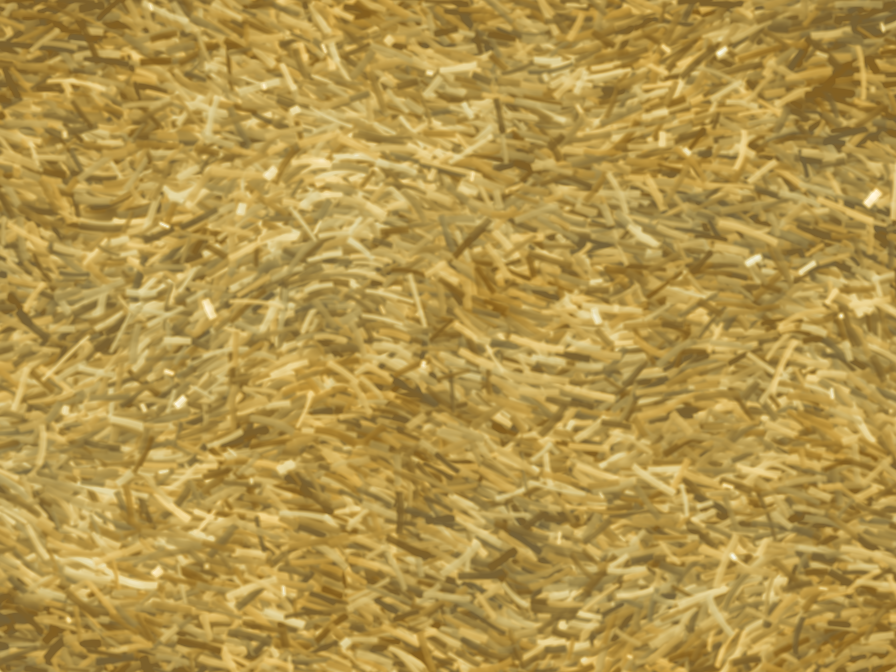
Reproduce this texture procedurally as a WebGL 1 fragment shader.

```glsl
precision highp float;
uniform vec2 u_resolution;

#define FIBRE_LAYERS 10
#define FIBRE_CELL 0.042
#define FIBRE_SIZE vec2(0.036, 0.006)
#define STALK_SIZE vec2(0.050, 0.006)
#define CHIP_SIZE vec2(0.016, 0.007)
#define SOFTNESS 0.0036
#define OPACITY 0.85
#define FLOW_SWING 1.5
#define BEND 5.0

const vec3 SHADE = vec3(0.49, 0.38, 0.17);
const vec3 BROWN = vec3(0.65, 0.53, 0.25);
const vec3 GOLD = vec3(0.75, 0.62, 0.31);
const vec3 STRAW = vec3(0.84, 0.72, 0.41);
const vec3 PALE = vec3(0.92, 0.84, 0.60);
const vec3 GLINT = vec3(1.0, 0.98, 0.91);
const vec3 WARMTH = vec3(0.03, -0.006, -0.05);

vec3 hash3(vec3 p) {
  p = fract(p * vec3(0.1031, 0.1030, 0.0973));
  p += dot(p, p.yxz + 33.33);
  return fract((p.xxy + p.yxx) * p.zyx);
}

float noise(vec2 p, float seed) {
  vec2 i = floor(p);
  vec2 f = fract(p);
  f = f * f * (3.0 - 2.0 * f);
  float low = mix(hash3(vec3(i, seed)).x, hash3(vec3(i + vec2(1.0, 0.0), seed)).x, f.x);
  float high = mix(hash3(vec3(i + vec2(0.0, 1.0), seed)).x, hash3(vec3(i + 1.0, seed)).x, f.x);
  return mix(low, high, f.y);
}

// Lays one scattered layer of bent pieces over surface = (tone, warmth).
void addPieces(inout vec2 surface, vec2 p, float cell, vec2 size, float density,
               float angle, float spread, vec2 toneRange, float seed) {
  vec2 home = floor(p / cell);
  for (int y = -1; y <= 1; y++) {
    for (int x = -1; x <= 1; x++) {
      vec2 id = home + vec2(float(x), float(y));
      vec3 place = hash3(vec3(id, seed));
      vec3 form = hash3(vec3(id, seed + 41.7));
      vec3 look = hash3(vec3(id, seed + 87.3));

      float turn = 2.0 * place.z - 1.0;
      float a = angle + spread * turn * abs(turn);
      vec2 d = p - (id + place.xy) * cell;
      vec2 q = vec2(cos(a) * d.x + sin(a) * d.y, cos(a) * d.y - sin(a) * d.x);
      q.y += BEND * (form.z - 0.5) * q.x * q.x;

      vec2 halfSize = size * mix(vec2(0.4, 0.5), vec2(1.0), form.xy);
      vec2 edge = 1.0 - smoothstep(-SOFTNESS, SOFTNESS, abs(q) - halfSize);
      float cover = edge.x * edge.y * OPACITY * step(look.z, density);
      float sheen = 0.1 * clamp(q.y / halfSize.y, -1.0, 1.0);
      float tone = mix(toneRange.x, toneRange.y, look.x) + sheen;
      surface = mix(surface, vec2(tone, 2.0 * look.y - 1.0), cover);
    }
  }
}

vec3 strawColour(float tone) {
  vec3 c = mix(SHADE, BROWN, clamp((tone - 0.02) / 0.29, 0.0, 1.0));
  c = mix(c, GOLD, clamp((tone - 0.31) / 0.21, 0.0, 1.0));
  c = mix(c, STRAW, clamp((tone - 0.52) / 0.21, 0.0, 1.0));
  c = mix(c, PALE, clamp((tone - 0.73) / 0.22, 0.0, 1.0));
  return mix(c, GLINT, smoothstep(0.97, 1.3, tone));
}

void main() {
  vec2 p = gl_FragCoord.xy / u_resolution.y;
  vec2 uv = gl_FragCoord.xy / u_resolution;

  // Mostly level lie of the straw, swinging gently from place to place
  float flow = FLOW_SWING * (noise(p * vec2(3.0, 4.5), 3.0) - 0.5) + 0.06;

  // Matted underlay
  float lift = 0.07 * noise(p * 4.0, 5.0);
  float mat = noise(vec2(p.x * 24.0, (p.y + lift) * 95.0), 7.0);
  vec2 surface = vec2(0.05 + 0.6 * mat, 0.0);

  // Dense short fibres
  for (int i = 0; i < FIBRE_LAYERS; i++) {
    float seed = 11.0 + 5.3 * float(i);
    vec2 shift = vec2(0.37, 0.61) * float(i) * FIBRE_CELL;
    addPieces(surface, p + shift, FIBRE_CELL, FIBRE_SIZE, 1.0, flow, 1.2,
              vec2(-0.04, 0.97), seed);
  }

  // Broad bands, patches and fine grain
  surface.x += 0.26 * (noise(p * vec2(2.0, 9.0) + lift * 20.0, 13.0) - 0.5);
  surface.x += 0.22 * (noise(p * 14.0, 17.0) - 0.5);
  surface.x += 0.14 * (noise(vec2(p.x * 55.0, (p.y + lift) * 120.0), 19.0) - 0.5);
  surface.y += 1.1 * (noise(p * vec2(4.0, 9.0), 23.0) - 0.5);

  // Sparse pale stalks and bright chips
  addPieces(surface, p, 0.075, STALK_SIZE, 0.22, flow, 1.9, vec2(0.75, 1.02), 71.0);
  addPieces(surface, p + 0.03, 0.09, CHIP_SIZE, 0.16, flow + 1.1, 0.9, vec2(0.9, 1.35), 83.0);
  addPieces(surface, p + 0.05, 0.07, CHIP_SIZE * 0.6, 0.16, flow - 0.9, 1.2, vec2(0.9, 1.4), 97.0);

  // Dim corners
  surface.x -= 0.2 * smoothstep(0.45, 0.75, length(uv - 0.5));

  vec3 colour = strawColour(surface.x) + WARMTH * surface.y;
  gl_FragColor = vec4(clamp(colour, 0.0, 1.0), 1.0);
}
```
